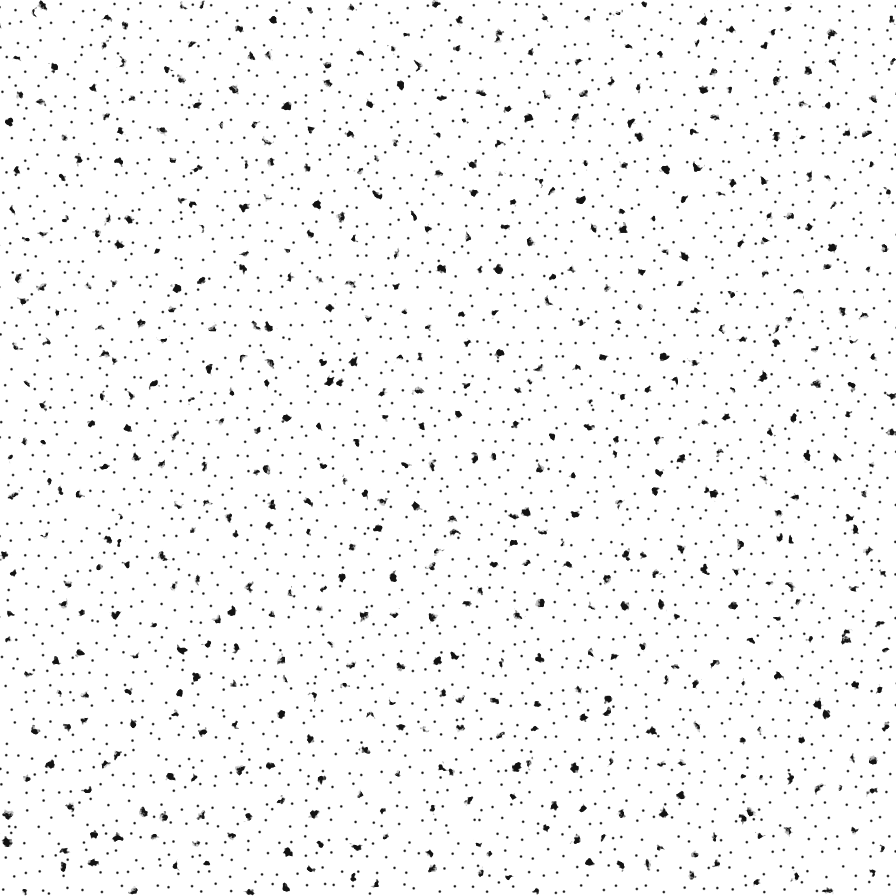
This texture is drawn by a three.js fragment shader. Its source:

```glsl
// Black ink speckle on white paper: a dense, even field of pin dots with
// larger ragged flecks scattered between them. Both layers are jittered
// grids; gradient noise roughens the flecks and leaves some of them half dry.

varying vec2 vUv;

const vec3  PAPER = vec3(1.0);
const vec3  INK = vec3(0.07);
const float EDGE = 0.001;             // half width of the soft edge

const float DOT_CELLS = 54.0;         // dots per side
const float DOT_JITTER = 0.72;
const float DOT_RADIUS = 0.0013;
const float DOT_CLEARANCE = 0.0085;   // bare paper around each fleck centre

const float FLECK_CELLS = 24.0;       // flecks per side
const float FLECK_JITTER = 0.85;
const float FLECK_MIN = 0.0030;       // half length
const float FLECK_MAX = 0.0052;
const float FLECK_REACH = 0.011;      // beyond this a fleck leaves no ink
const float ROUGHNESS = 0.0030;
const float ROUGH_SCALE = 260.0;
const float STREAK_SCALE = 420.0;
const float DRY_SHARE = 0.4;          // share of flecks with a dry side
const float DRY_FADE = 0.75;

const float TAU = 6.2831853;

vec2 hash2(vec2 p) {
  vec3 q = fract(p.xyx * vec3(0.1031, 0.1030, 0.0973));
  q += dot(q, q.yzx + 33.33);
  return fract((q.xx + q.yz) * q.zy);
}

vec2 gradient(vec2 cell) {
  float angle = TAU * hash2(cell + 71.0).x;
  return vec2(cos(angle), sin(angle));
}

float gradientNoise(vec2 p) {
  vec2 i = floor(p);
  vec2 f = p - i;
  vec2 u = f * f * f * (f * (f * 6.0 - 15.0) + 10.0);
  vec2 e = vec2(1.0, 0.0);
  float low = mix(dot(gradient(i), f), dot(gradient(i + e), f - e), u.x);
  float high = mix(dot(gradient(i + e.yx), f - e.yx),
                   dot(gradient(i + e.xx), f - e.xx), u.x);
  return mix(low, high, u.y);
}

float inside(float distance) {
  return 1.0 - smoothstep(-EDGE, EDGE, distance);
}

vec2 fleckCentre(vec2 cell) {
  return (cell + 0.5 + FLECK_JITTER * (hash2(cell + 13.0) - 0.5)) / FLECK_CELLS;
}

// Odd rows are shifted by half a cell to spread the dots evenly.
vec2 dotCentre(vec2 cell) {
  vec2 stagger = vec2(0.5 * mod(cell.y, 2.0) - 0.25, 0.0);
  return (cell + 0.5 + stagger + DOT_JITTER * (hash2(cell + 301.0) - 0.5)) / DOT_CELLS;
}

// One bent, ragged oval, fading towards one side when dry.
float fleckShape(vec2 offset, vec2 p, vec2 cell) {
  vec2 form = hash2(cell + 157.0);
  vec2 turn = hash2(cell + 211.0);
  float dryness = step(hash2(cell + 263.0).x, DRY_SHARE) * DRY_FADE;

  float c = cos(TAU * turn.x);
  float s = sin(TAU * turn.x);
  vec2 q = vec2(c * offset.x + s * offset.y, c * offset.y - s * offset.x);
  float halfLength = mix(FLECK_MIN, FLECK_MAX, form.x);
  vec2 axes = halfLength * vec2(1.0, mix(0.5, 0.9, form.y));
  q.y += (turn.y - 0.5) * q.x * q.x / axes.x;

  float distance = (length(q / axes) - 1.0) * axes.y;
  distance += ROUGHNESS * gradientNoise(p * ROUGH_SCALE);
  float streak = gradientNoise(p * STREAK_SCALE + 40.0);
  float dry = dryness * smoothstep(-0.2, 0.9, q.y / axes.y + streak);
  return inside(distance) * (1.0 - dry);
}

float fleckInk(vec2 p) {
  vec2 home = floor(p * FLECK_CELLS);
  float ink = 0.0;
  for (int y = -1; y <= 1; y++) {
    for (int x = -1; x <= 1; x++) {
      vec2 cell = home + vec2(x, y);
      vec2 offset = p - fleckCentre(cell);
      if (length(offset) < FLECK_REACH) ink = max(ink, fleckShape(offset, p, cell));
    }
  }
  return ink;
}

float nearestFleck(vec2 p) {
  vec2 home = floor(p * FLECK_CELLS);
  float nearest = 1.0;
  for (int y = -1; y <= 1; y++)
    for (int x = -1; x <= 1; x++)
      nearest = min(nearest, length(p - fleckCentre(home + vec2(x, y))));
  return nearest;
}

float dotInk(vec2 p) {
  vec2 home = floor(p * DOT_CELLS);
  float ink = 0.0;
  for (int y = -1; y <= 1; y++) {
    for (int x = -1; x <= 1; x++) {
      vec2 centre = dotCentre(home + vec2(x, y));
      float cover = inside(length(p - centre) - DOT_RADIUS);
      if (cover > 0.0) ink = max(ink, cover * step(DOT_CLEARANCE, nearestFleck(centre)));
    }
  }
  return ink;
}

void main() {
  float ink = max(dotInk(vUv), fleckInk(vUv));
  gl_FragColor = vec4(mix(PAPER, INK, ink), 1.0);
}
```
